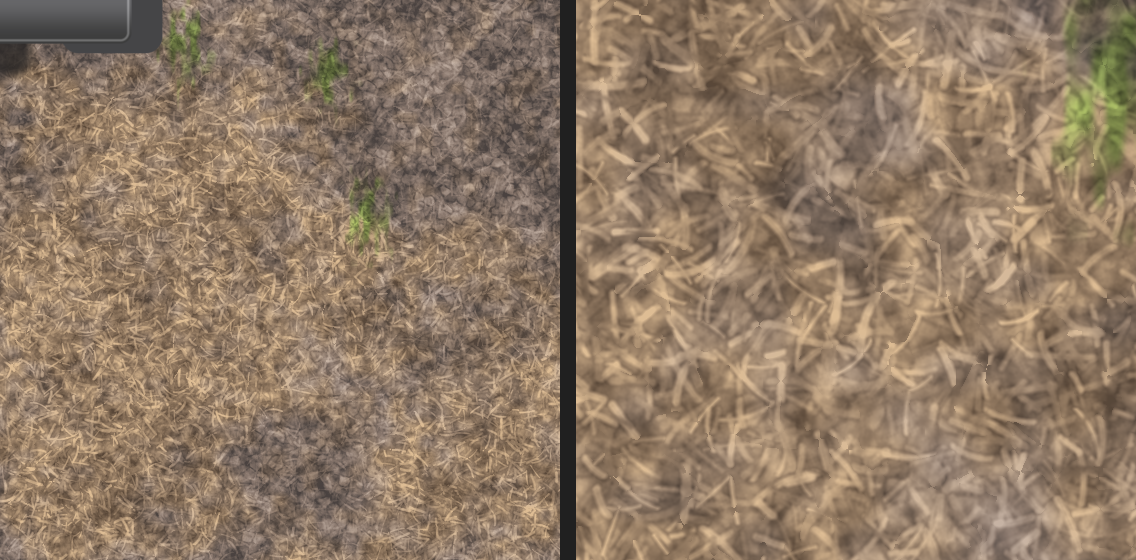
Left, the full canvas; right, a detail of the centre.
Reproduce this texture procedurally as a WebGL 1 fragment shader.

```glsl
precision highp float;
uniform vec2 u_resolution;

#define STONE_CELLS 58.0
#define BLADE_CELLS 34.0
#define BLADE_WIDTH 0.0017
#define SOFTNESS 0.0015
#define GRAIN_SCALE 75.0
#define GRAIN_CONTRAST 0.95
#define PATCH_SCALE 5.0
#define TUFT_CELLS 4.0
#define TUFT_CHANCE 0.3
#define BRIGHTNESS 0.49

float hash(vec2 p) {
  return fract(sin(dot(p, vec2(127.1, 311.7))) * 43758.5453);
}

vec2 hash2(vec2 p) {
  return vec2(hash(p), hash(p + 37.3));
}

float noise(vec2 p) {
  vec2 i = floor(p), f = fract(p);
  f = f * f * (3.0 - 2.0 * f);
  return mix(mix(hash(i), hash(i + vec2(1, 0)), f.x),
             mix(hash(i + vec2(0, 1)), hash(i + vec2(1, 1)), f.x), f.y);
}

float fbm(vec2 p) {
  float sum = 0.0, amp = 0.533;
  for (int i = 0; i < 4; i++) {
    sum += amp * noise(p);
    p = mat2(1.6, 1.2, -1.2, 1.6) * p + 11.7;
    amp *= 0.5;
  }
  return sum;
}

// Gravel: tone of the nearest pebble, darkened in the gaps
float pebbles(vec2 p) {
  vec2 q = p * STONE_CELLS, cell = floor(q);
  float near = 9.0, second = 9.0, tone = 0.0;
  for (int y = -1; y <= 1; y++)
  for (int x = -1; x <= 1; x++) {
    vec2 id = cell + vec2(x, y);
    float d = length(q - id - hash2(id));
    if (d < near) {
      second = near;
      near = d;
      tone = hash(id + 5.1);
    } else {
      second = min(second, d);
    }
  }
  return mix(0.12, 0.3 + 0.5 * tone * tone, smoothstep(0.0, 0.35, second - near));
}

// Dry blades: x = tone, y = coverage, z = soft contact shadow
vec3 blades(vec2 p, float cells, float seed) {
  vec2 q = p * cells, cell = floor(q);
  vec3 best = vec3(0.0);
  for (int y = -1; y <= 1; y++)
  for (int x = -1; x <= 1; x++) {
    vec2 id = cell + vec2(x, y), key = id + seed;
    float angle = 6.2832 * hash(key + 3.7);
    float halfLength = mix(0.25, 0.85, hash(key + 9.2));
    vec2 dir = vec2(cos(angle), sin(angle));
    vec2 r = q - id - hash2(key);
    float along = dot(r, dir);
    float across = dot(r, vec2(-dir.y, dir.x));
    across += (hash(key + 6.4) - 0.5) * 0.6 * along * along;
    float d = length(vec2(max(abs(along) - halfLength, 0.0), across)) / cells;
    float width = BLADE_WIDTH * mix(0.6, 1.5, hash(key + 1.9));
    float cover = 1.0 - smoothstep(width - SOFTNESS, width + SOFTNESS, d);
    float shade = 1.0 - smoothstep(width, width * 3.5, d);
    if (cover > best.y) best.xy = vec2(hash(key + 8.8), cover);
    best.z = max(best.z, shade);
  }
  return best;
}

// Sparse green tufts with ragged, upright edges
float tufts(vec2 p) {
  vec2 q = p * TUFT_CELLS, cell = floor(q);
  float ragged = 0.3 * (noise(p * vec2(110.0, 40.0)) - 0.5);
  float mask = 0.0;
  for (int y = -1; y <= 1; y++)
  for (int x = -1; x <= 1; x++) {
    vec2 id = cell + vec2(x, y);
    vec2 r = q - id - mix(vec2(0.25), vec2(0.75), hash2(id + 2.6));
    float d = length(r * vec2(1.2, 0.8)) + ragged;
    mask = max(mask, step(hash(id + 17.0), TUFT_CHANCE) * (1.0 - smoothstep(0.0, 0.24, d)));
  }
  return mask;
}

vec3 ramp(vec3 low, vec3 mid, vec3 high, float t) {
  return mix(mix(low, mid, clamp(t * 2.0, 0.0, 1.0)), high, clamp(t * 2.0 - 1.0, 0.0, 1.0));
}

float roundBox(vec2 p, vec2 size, float radius) {
  vec2 d = abs(p) - size + radius;
  return length(max(d, 0.0)) + min(max(d.x, d.y), 0.0) - radius;
}

float inside(float d) {
  return 1.0 - smoothstep(-SOFTNESS, SOFTNESS, d);
}

void main() {
  vec2 p = gl_FragCoord.xy / u_resolution;

  // Straw gathers in patches, mostly to the left
  float straw = fbm(p * PATCH_SCALE + 4.3) + 0.25 * (0.5 - p.x) - 0.12 * (p.y - 0.5);
  straw = smoothstep(0.32, 0.7, straw);

  // Ground tone, then layers of blades
  float tone = mix(pebbles(p + 0.004 * noise(p * 90.0)), BRIGHTNESS, 0.35 + 0.3 * straw);
  for (int i = 0; i < 5; i++) {
    float layer = float(i);
    vec3 blade = blades(p, BLADE_CELLS + 5.0 * layer, 19.0 * layer);
    float strength = mix(0.4, 0.8, straw);
    tone -= 0.1 * strength * blade.z;
    tone = mix(tone, 0.25 + 0.7 * blade.x, blade.y * strength);
  }
  tone += GRAIN_CONTRAST * (fbm(p * GRAIN_SCALE) - 0.5);
  tone += 0.5 * (fbm(p * 9.0 + 21.0) - 0.5) + 0.14 * (straw - 0.5) + 0.06;

  // Cool gravel to warm straw, with small shifts of hue
  float warmth = clamp(straw + 0.9 * (noise(p * 38.0 + 8.0) - 0.5), 0.0, 1.0);
  vec3 gravel = ramp(vec3(0.29, 0.26, 0.25), vec3(0.54, 0.47, 0.43), vec3(0.77, 0.7, 0.65), tone);
  vec3 grass = ramp(vec3(0.35, 0.28, 0.22), vec3(0.59, 0.49, 0.39), vec3(0.87, 0.74, 0.58), tone);
  vec3 color = mix(gravel, grass, warmth);
  color = mix(color, color.g * vec3(0.88, 1.05, 0.5), 0.8 * tufts(p));

  // Dark moulded case in the upper left corner, with its shadow
  float shadow = 1.0 - smoothstep(-0.01, 0.02, roundBox(p - vec2(0.0, 0.95), vec2(0.05, 0.08), 0.03));
  color = mix(color, vec3(0.16, 0.15, 0.15), 0.85 * shadow);
  float foot = roundBox(p - vec2(0.2, 0.98), vec2(0.09, 0.075), 0.03);
  color = mix(color, vec3(0.27, 0.27, 0.28), inside(foot));
  float body = roundBox(p - vec2(0.07, 1.0), vec2(0.165, 0.078), 0.02);
  vec3 plastic = mix(vec3(0.24), vec3(0.4, 0.4, 0.41), smoothstep(0.93, 1.0, p.y));
  plastic += 0.2 * (1.0 - smoothstep(0.0, 0.004, abs(body + 0.006)));
  color = mix(color, plastic, inside(body));

  gl_FragColor = vec4(color, 1.0);
}
```
